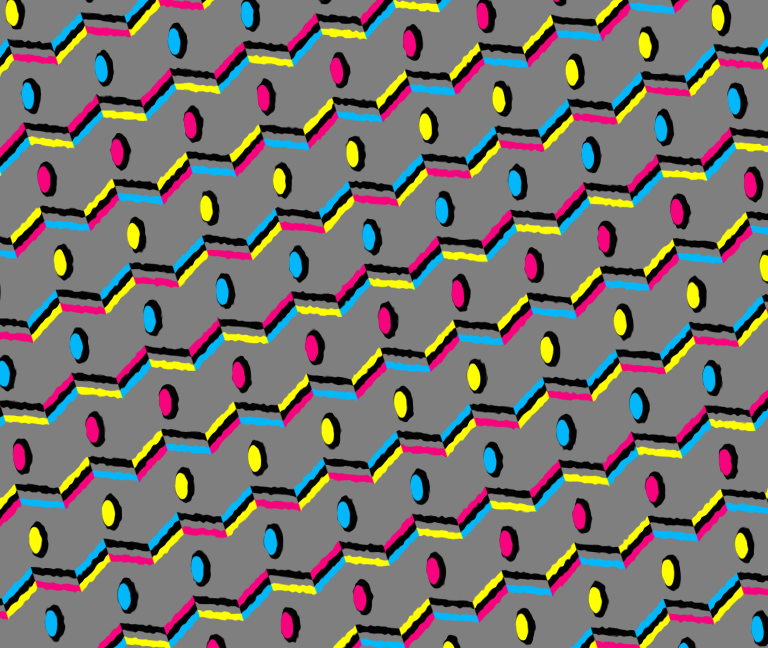
Write a Shadertoy shader that draws this pattern.

```glsl
const vec3 GREY = vec3(0.497, 0.497, 0.502);
const vec3 BLACK = vec3(0.01, 0.01, 0.015);
const vec3 CYAN = vec3(0.01, 0.72, 0.98);
const vec3 MAGENTA = vec3(0.97, 0.01, 0.49);
const vec3 YELLOW = vec3(1.0, 1.0, 0.0);

// Lattice and ribbon vectors, in canvas heights
const vec2 ORIGIN = vec2(0.5741, 0.6347);
const vec2 COLUMN_STEP = vec2(0.1128, 0.0420);
const vec2 ROW_STEP = vec2(0.0248, -0.1287);
const vec2 PEAK_OFFSET = vec2(-0.0123, -0.0421);
const vec2 TREAD = vec2(0.0679, -0.0062);
const vec2 THICKNESS = vec2(0.0106, -0.0329);

float hash(vec2 cell) {
    vec3 q = fract(vec3(cell.xyx) * 0.1031);
    q += dot(q, q.yzx + 33.33);
    return fract((q.x + q.y) * q.z);
}

float valueNoise(vec2 p) {
    vec2 cell = floor(p);
    vec2 f = fract(p);
    f = f * f * (3.0 - 2.0 * f);
    float low = mix(hash(cell), hash(cell + vec2(1.0, 0.0)), f.x);
    float high = mix(hash(cell + vec2(0.0, 1.0)), hash(cell + 1.0), f.x);
    return mix(low, high, f.y);
}

float cover(float dist, float soft) {
    return 1.0 - smoothstep(-soft, soft, dist);
}

vec2 rotate(vec2 p, float angle) {
    float c = cos(angle);
    float s = sin(angle);
    return vec2(c * p.x + s * p.y, c * p.y - s * p.x);
}

float ellipseDistance(vec2 p, vec2 radii) {
    float k = length(p / radii);
    return k * (k - 1.0) / max(length(p / (radii * radii)), 1e-4);
}

vec3 inkColor(float index) {
    float k = mod(index, 3.0);
    return k < 0.5 ? CYAN : (k < 1.5 ? MAGENTA : YELLOW);
}

// Three equal stripes across depth 0..1
vec3 stripes(float depth, vec3 top, vec3 middle, vec3 bottom, float soft) {
    vec3 color = mix(GREY, top, cover(-depth, soft));
    color = mix(color, middle, cover(1.0 / 3.0 - depth, soft));
    color = mix(color, bottom, cover(2.0 / 3.0 - depth, soft));
    return mix(color, GREY, cover(1.0 - depth, soft));
}

// Stepped ribbon: a shallow tread, then a steep riser
vec3 ribbon(vec2 p, float row, float rag, float soft) {
    mat2 toRibbon = inverse(mat2(COLUMN_STEP, THICKNESS));
    vec2 uv = toRibbon * p;
    vec2 valley = toRibbon * TREAD;
    float x = fract(uv.x);
    float edge = x < valley.x ? valley.y * x / valley.x
                              : valley.y * (1.0 - x) / (1.0 - valley.x);
    float depth = uv.y - edge + rag / 0.031;
    float depthSoft = soft / 0.031;
    vec3 tread = stripes(depth, BLACK, GREY, inkColor(row + 2.0), depthSoft);
    vec3 riser = stripes(depth, inkColor(row + 1.0), BLACK, inkColor(row), depthSoft);
    float halfTread = 0.5 * valley.x;
    float treadDist = abs(fract(uv.x - halfTread + 0.5) - 0.5) - halfTread;
    return mix(riser, tread, cover(treadDist, soft / 0.12));
}

// Tilted black oval with a smaller ink oval against its left side
vec3 oval(vec3 under, vec2 p, vec3 ink, float rag, float soft) {
    vec2 q = rotate(p, 0.10);
    float rim = ellipseDistance(q, vec2(0.0146, 0.0280)) + rag;
    float core = ellipseDistance(q + vec2(0.0054, 0.0005), vec2(0.0096, 0.0204));
    vec3 color = mix(under, BLACK, cover(rim, soft));
    return mix(color, ink, cover(core + 0.5 * rag, soft));
}

void mainImage(out vec4 fragColor, in vec2 fragCoord) {
    vec2 p = fragCoord / iResolution.y;
    float soft = 0.9 / iResolution.y;

    // Torn edges
    float rag = (valueNoise(p / vec2(0.0055, 0.008)) - 0.5) * 0.0036;

    // Ribbons sit between rows of ovals
    vec2 local = p - ORIGIN;
    vec2 lattice = inverse(mat2(COLUMN_STEP, ROW_STEP)) * local;
    float row = floor(lattice.y);
    vec3 color = ribbon(local - row * ROW_STEP - PEAK_OFFSET, row, rag, soft);

    // Ovals sit on the lattice points
    vec2 id = floor(lattice + 0.5);
    vec2 center = id.x * COLUMN_STEP + id.y * ROW_STEP;
    color = oval(color, local - center, inkColor(id.y), rag, soft);

    fragColor = vec4(color, 1.0);
}
```
